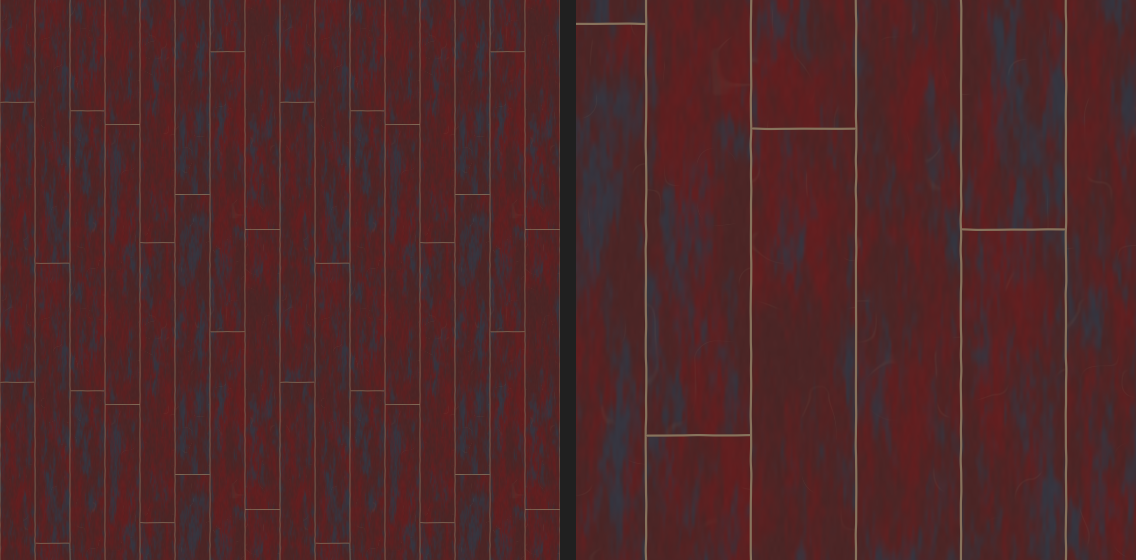
Left: the whole. Right: its middle third, enlarged.
Reproduce this texture procedurally as a WebGL 2 fragment shader.

```glsl
#version 300 es
precision highp float;
// Worn, red-stained floor planks running upward, with slate showing through
// in long streaks and thin tan seams. One tile of eight planks is repeated
// with fract; each plank draws its own stretched value noise.

uniform vec2 u_resolution;
out vec4 fragColor;

const float TILES = 2.0;            // repeats across and up the canvas
const float PLANKS = 8.0;           // planks in one tile
const float SEAM_WIDTH = 0.0013;    // in canvas units
const float SEAM_WOBBLE = 0.0004;
const float WOBBLE_STEPS = 56.0;    // bends of a seam along one tile
const float NO_WRAP = 4096.0;
const vec2 STREAK_FREQ = vec2(4.0, 8.0);
const vec2 STAIN_FREQ = vec2(3.5, 7.0);
const vec2 HAIR_FREQ = vec2(3.0, 22.0);
const float HAIR_STRENGTH = 0.09;
const float FIBRE_STRENGTH = 0.05;

const vec3 RED = vec3(0.385, 0.118, 0.122);
const vec3 BROWN = vec3(0.295, 0.145, 0.145);
const vec3 SLATE = vec3(0.195, 0.215, 0.262);
const vec3 TAN = vec3(0.530, 0.450, 0.360);

// Per plank: height of its end joint, amount of slate, slate lean to the right
const float JOINT[8] = float[8](0.635, 0.060, 0.604, 0.555, 0.133, 0.305, 0.815, 0.180);
const float WEAR[8] = float[8](0.01, 0.05, -0.01, -0.01, -0.04, 0.07, -0.02, -0.02);
const float LEAN[8] = float[8](0.0, 0.13, 0.0, 0.0, 0.04, 0.0, -0.12, 0.0);

// Integer hash of a cell and a seed, 0 to 1
float hash(vec2 cell, float seed) {
    uvec3 v = uvec3(ivec3(cell, seed)) * uvec3(1597u, 7919u, 3571u);
    uint h = (v.x ^ (v.y << 7)) + v.z * 2699u;
    h = (h ^ (h >> 16)) * 73244475u;
    h = (h ^ (h >> 15)) * 73244475u;
    h ^= h >> 16;
    return float(h & 65535u) / 65535.0;
}

// Value noise that wraps vertically after wrapY cells
float noise(vec2 p, float wrapY, float seed) {
    vec2 cell = floor(p);
    vec2 f = p - cell;
    f = f * f * (3.0 - 2.0 * f);
    float y0 = mod(cell.y, wrapY);
    float y1 = mod(cell.y + 1.0, wrapY);
    float low = mix(hash(vec2(cell.x, y0), seed), hash(vec2(cell.x + 1.0, y0), seed), f.x);
    float high = mix(hash(vec2(cell.x, y1), seed), hash(vec2(cell.x + 1.0, y1), seed), f.x);
    return mix(low, high, f.y);
}

// Four octaves of noise, 0 to 1
float grain(vec2 p, float seed) {
    float sum = 0.0, weight = 1.0, total = 0.0;
    for (int i = 0; i < 4; i++) {
        sum += weight * noise(p, NO_WRAP, seed + float(i) * 17.0);
        total += weight;
        weight *= 0.82;
        p = p * 2.0 + 0.37;
    }
    return sum / total;
}

// Smooth coverage of a seam at distance d, all in canvas units
float seam(float d, float pixel) {
    return clamp((0.5 * SEAM_WIDTH - d) / pixel + 0.5, 0.0, 1.0);
}

// Distance from a fraction to its nearest whole number
float edgeDistance(float t) {
    return min(t, 1.0 - t);
}

vec3 plankColor(vec2 local, int plank) {
    float seed = float(plank) * 131.0 + 5.0;
    float wear = WEAR[plank] + LEAN[plank] * (local.x - 0.5);

    // Red stain thinning to brown
    float stain = grain(local * STAIN_FREQ, seed) + 0.8 * wear;
    vec3 color = mix(RED, BROWN, smoothstep(0.22, 0.66, stain));

    // Slate streaks along the plank
    float streak = grain(local * STREAK_FREQ, seed + 911.0) + wear;
    color = mix(color, SLATE, 0.9 * smoothstep(0.44, 0.82, streak));

    // Faint hairline scratches, kept to scattered patches
    float contour = abs(noise(local * HAIR_FREQ, NO_WRAP, seed + 401.0) - 0.5);
    float patches = smoothstep(0.6, 0.8, noise(local * vec2(4.0, 30.0), NO_WRAP, seed + 577.0));
    color = mix(color, TAN, HAIR_STRENGTH * patches * (1.0 - smoothstep(0.0, 0.025, contour)));

    // Fine vertical fibres
    float fibre = noise(local * vec2(30.0, 90.0), NO_WRAP, seed + 733.0) - 0.5;
    return color * (1.0 + FIBRE_STRENGTH * fibre);
}

void main() {
    float pixel = 1.0 / min(u_resolution.x, u_resolution.y);
    vec2 tile = fract(gl_FragCoord.xy / u_resolution * TILES);

    // Seams bend a little, each by its own noise that wraps with the tile
    float nearestSeam = mod(floor(tile.x * PLANKS + 0.5), PLANKS);
    float bend = noise(vec2(0.0, tile.y * WOBBLE_STEPS), WOBBLE_STEPS, 61.0 + nearestSeam) - 0.5;
    float across = fract(tile.x + bend * SEAM_WOBBLE * TILES) * PLANKS;
    int plank = int(min(across, PLANKS - 1.0));

    // Position inside one plank, measured from its end joint
    float sag = noise(vec2(across * 6.0, 0.0), NO_WRAP, 97.0) - 0.5;
    float along = fract(tile.y - JOINT[plank] + sag * SEAM_WOBBLE * TILES);
    vec2 local = vec2(fract(across), along);

    float side = seam(edgeDistance(local.x) / (PLANKS * TILES), pixel);
    float end = seam(edgeDistance(local.y) / TILES, pixel);
    vec3 color = mix(plankColor(local, plank), TAN, max(side, end));
    fragColor = vec4(color, 1.0);
}
```
